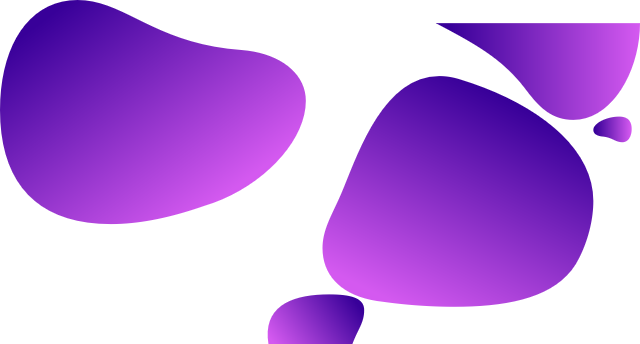
Give the GLSL for this background, as a WebGL 1 fragment shader.

```glsl
precision highp float;

uniform vec2 u_resolution;

const vec3 INDIGO = vec3(0.22, 0.0, 0.6);
const vec3 ORCHID = vec3(0.83, 0.35, 0.94);

// Path state: sample point, pen position, squared distance, inside sign
vec2 point;
vec2 pen;
float nearest;
float side;

void moveTo(vec2 start) {
  pen = start;
  nearest = 1e4;
  side = 1.0;
}

void lineTo(vec2 end) {
  vec2 edge = end - pen;
  vec2 offset = point - pen;
  vec2 gap = offset - edge * clamp(dot(offset, edge) / dot(edge, edge), 0.0, 1.0);
  nearest = min(nearest, dot(gap, gap));
  // Even-odd rule along a horizontal ray
  if ((pen.y > point.y) != (end.y > point.y)) {
    if (offset.x < edge.x * offset.y / edge.y) side = -side;
  }
  pen = end;
}

// Cubic Bezier from the pen, split into short lines
void curveTo(vec2 b, vec2 c, vec2 d) {
  vec2 a = pen;
  for (int i = 1; i <= 18; i++) {
    float t = float(i) / 18.0;
    vec2 middle = mix(b, c, t);
    vec2 first = mix(mix(a, b, t), middle, t);
    vec2 last = mix(middle, mix(c, d, t), t);
    lineTo(mix(first, last, t));
  }
}

// Fill the finished path with a linear gradient
vec3 fill(vec3 under, vec2 dark, vec2 light) {
  vec2 axis = light - dark;
  float t = clamp(dot(point - dark, axis) / dot(axis, axis), 0.0, 1.0);
  float pixel = 4.16 / u_resolution.y;
  float cover = clamp(0.5 - side * sqrt(nearest) / pixel, 0.0, 1.0);
  return mix(under, mix(INDIGO, ORCHID, t), cover);
}

void main() {
  // Canvas of 7.68 by 4.16 units, with y pointing down
  vec2 uv = gl_FragCoord.xy / u_resolution;
  point = vec2(uv.x, 1.0 - uv.y) * vec2(7.68, 4.16);
  vec3 color = vec3(1.0);

  // Large left blob
  moveTo(vec2(0.93, 0.0));
  curveTo(vec2(1.5, 0.0), vec2(1.85, 0.53), vec2(2.9, 0.605));
  curveTo(vec2(3.35, 0.64), vec2(3.67, 0.88), vec2(3.67, 1.22));
  curveTo(vec2(3.67, 1.72), vec2(3.12, 2.29), vec2(2.45, 2.49));
  curveTo(vec2(2.08, 2.62), vec2(1.7, 2.71), vec2(1.33, 2.71));
  curveTo(vec2(0.45, 2.71), vec2(0.0, 2.22), vec2(0.0, 1.33));
  curveTo(vec2(0.0, 0.55), vec2(0.35, 0.0), vec2(0.93, 0.0));
  color = fill(color, vec2(0.65, 0.15), vec2(2.45, 2.55));

  // Large right blob
  moveTo(vec2(5.27, 0.92));
  curveTo(vec2(5.36, 0.92), vec2(5.44, 0.935), vec2(5.52, 0.96));
  curveTo(vec2(6.4, 1.23), vec2(7.12, 1.76), vec2(7.12, 2.43));
  curveTo(vec2(7.12, 2.67), vec2(7.05, 2.92), vec2(6.95, 3.12));
  curveTo(vec2(6.72, 3.6), vec2(6.1, 3.71), vec2(5.45, 3.71));
  curveTo(vec2(5.18, 3.71), vec2(4.88, 3.69), vec2(4.6, 3.65));
  curveTo(vec2(4.12, 3.6), vec2(3.87, 3.35), vec2(3.87, 3.0));
  curveTo(vec2(3.87, 2.79), vec2(3.97, 2.62), vec2(4.06, 2.42));
  curveTo(vec2(4.24, 2.04), vec2(4.54, 0.92), vec2(5.27, 0.92));
  color = fill(color, vec2(6.25, 1.3), vec2(5.0, 3.79));

  // Drop with a flat top
  moveTo(vec2(5.23, 0.28));
  lineTo(vec2(7.68, 0.28));
  curveTo(vec2(7.68, 0.85), vec2(7.35, 1.45), vec2(6.88, 1.45));
  curveTo(vec2(6.6, 1.45), vec2(6.45, 1.27), vec2(6.3, 1.07));
  curveTo(vec2(6.02, 0.7), vec2(5.68, 0.52), vec2(5.23, 0.28));
  color = fill(color, vec2(5.4, 0.28), vec2(7.66, 0.28));

  // Small pebble
  moveTo(vec2(7.12, 1.57));
  curveTo(vec2(7.12, 1.49), vec2(7.28, 1.41), vec2(7.43, 1.41));
  curveTo(vec2(7.53, 1.41), vec2(7.58, 1.46), vec2(7.58, 1.56));
  curveTo(vec2(7.58, 1.66), vec2(7.53, 1.72), vec2(7.47, 1.72));
  curveTo(vec2(7.38, 1.72), vec2(7.35, 1.66), vec2(7.22, 1.65));
  curveTo(vec2(7.15, 1.64), vec2(7.12, 1.61), vec2(7.12, 1.57));
  color = fill(color, vec2(7.14, 1.5), vec2(7.57, 1.5));

  // Blob cut by the bottom edge
  moveTo(vec2(3.24, 4.25));
  curveTo(vec2(3.1, 3.7), vec2(3.5, 3.56), vec2(3.95, 3.56));
  curveTo(vec2(4.25, 3.56), vec2(4.37, 3.62), vec2(4.37, 3.75));
  curveTo(vec2(4.37, 3.93), vec2(4.27, 4.0), vec2(4.2, 4.25));
  lineTo(vec2(3.24, 4.25));
  color = fill(color, vec2(4.25, 3.62), vec2(3.35, 4.25));

  gl_FragColor = vec4(color, 1.0);
}
```
